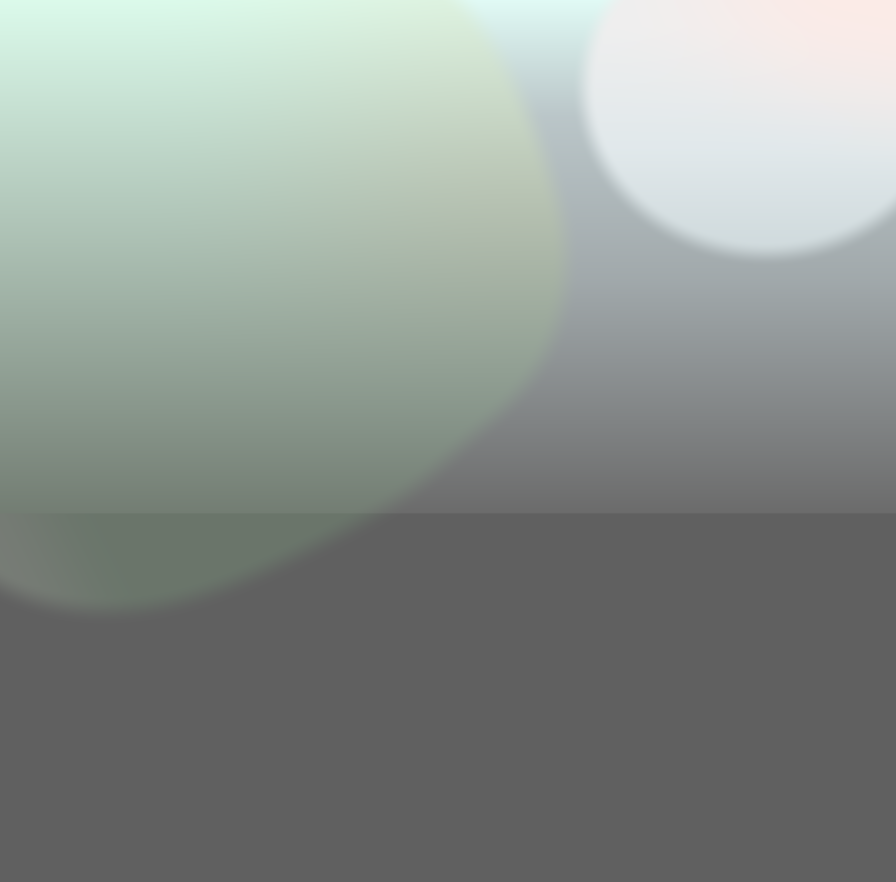
Write a WebGL 2 fragment shader that draws this background.

```glsl
#version 300 es
precision highp float;

#define HORIZON 0.418
#define BLOB_CENTER vec2(0.1984, 0.7354)
#define BLOB_RADIUS 0.4167
#define BLOB_WAVE 0.0291
#define BLOB_SOFTNESS 0.017
#define DISC_CENTER vec2(0.869, 0.899)
#define DISC_RADII vec2(0.207, 0.187)
#define DISC_SOFTNESS 0.014
#define FLOOR_COLOR vec3(0.378)

uniform vec2 u_resolution;
out vec4 fragColor;

float ramp(float a, float b, float x) {
    return clamp((x - a) / (b - a), 0.0, 1.0);
}

// Signed distance to the wavy rounded blob, negative inside
float blobDistance(vec2 p) {
    vec2 d = p - BLOB_CENTER;
    float angle = atan(-d.y, d.x);
    float dent = (angle - 0.61) / 0.2;
    float radius = BLOB_RADIUS + BLOB_WAVE * cos(3.4 * (angle - 0.175));
    radius -= 0.012 * exp(-dent * dent);
    radius += 0.029 * smoothstep(0.1, 0.7, -angle);
    return length(d) - radius;
}

// Approximate signed distance to an ellipse
float ellipseDistance(vec2 p, vec2 radii) {
    float k = length(p / radii);
    return k * (k - 1.0) / max(length(p / (radii * radii)), 1e-4);
}

vec3 skyColor(float t) {
    vec3 c = mix(vec3(0.42), vec3(0.63, 0.66, 0.67), ramp(0.0, 0.455, t));
    c = mix(c, vec3(0.73, 0.775, 0.785), ramp(0.455, 0.773, t));
    return mix(c, vec3(0.88, 0.98, 0.96), ramp(0.773, 1.0, t));
}

vec3 blobUpperColor(float x, float t) {
    vec3 c = mix(vec3(0.45, 0.49, 0.45), vec3(0.68, 0.76, 0.71), ramp(0.0, 0.545, t));
    c = mix(c, vec3(0.86, 0.98, 0.92), ramp(0.545, 1.0, t));
    float warmth = smoothstep(0.15, 0.6, x) * smoothstep(0.15, 0.7, t);
    return c + vec3(0.01, -0.033, -0.045) * warmth;
}

vec3 blobLowerColor(vec2 p) {
    float leftLight = 1.0 - smoothstep(0.0, 0.15, p.x + 0.5 * (p.y - 0.35));
    return mix(vec3(0.415, 0.46, 0.417), vec3(0.465, 0.485, 0.46), leftLight);
}

vec3 discColor(vec2 p) {
    vec3 c = mix(vec3(0.82, 0.86, 0.87), vec3(0.88, 0.91, 0.92), ramp(0.73, 0.83, p.y));
    c = mix(c, vec3(0.935, 0.935, 0.935), ramp(0.83, 0.97, p.y));
    float blush = smoothstep(0.82, 1.04, p.y + 0.2 * (p.x - 0.85));
    return mix(c, vec3(0.985, 0.92, 0.905), blush * smoothstep(0.66, 0.95, p.x));
}

void main() {
    vec2 p = gl_FragCoord.xy / u_resolution.y;
    float pixel = 1.0 / u_resolution.y;
    float t = (p.y - HORIZON) / (1.0 - HORIZON);
    float above = smoothstep(-pixel, pixel, p.y - HORIZON);

    // Backdrop: flat floor under a brightening gradient
    vec3 color = mix(FLOOR_COLOR, skyColor(t), above);

    // Green blob crossing the horizon
    vec3 blob = mix(blobLowerColor(p), blobUpperColor(p.x, t), above);
    float blobMask = 1.0 - smoothstep(-BLOB_SOFTNESS, BLOB_SOFTNESS, blobDistance(p));
    color = mix(color, blob, blobMask);

    // Pale disc in the upper right
    float discEdge = ellipseDistance(p - DISC_CENTER, DISC_RADII);
    float discMask = 1.0 - smoothstep(-DISC_SOFTNESS, DISC_SOFTNESS, discEdge);
    color = mix(color, discColor(p), discMask);

    fragColor = vec4(color, 1.0);
}
```
